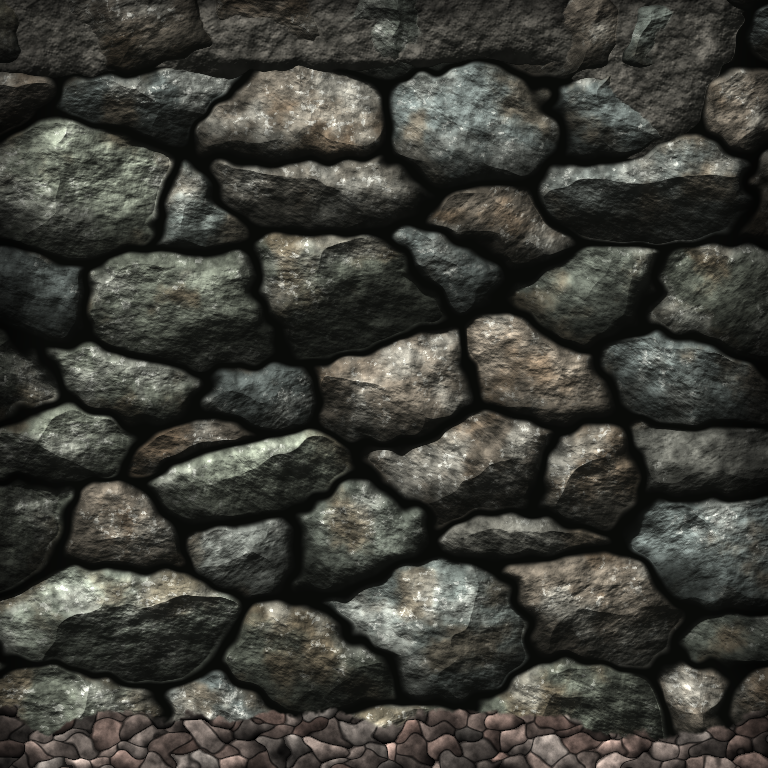
A WebGL 1 fragment shader for this texture:

```glsl
precision highp float;
// Dry-stone wall of rough dark grey stones, with mortar at the top and gravel at the foot.
uniform vec2 u_resolution;

const vec2 STONE_GRID = vec2(5.0, 8.8);

float hash(vec2 p) {
  vec3 q = fract(p.xyx * 0.1031);
  q += dot(q, q.yzx + 33.33);
  return fract((q.x + q.y) * q.z);
}

float noise(vec2 p) {
  vec2 i = floor(p), f = fract(p);
  f = f * f * (3.0 - 2.0 * f);
  return mix(mix(hash(i), hash(i + vec2(1.0, 0.0)), f.x),
             mix(hash(i + vec2(0.0, 1.0)), hash(i + 1.0), f.x), f.y);
}

float fbm(vec2 p) {
  float sum = 0.0, amp = 0.5;
  for (int i = 0; i < 5; i++) {
    sum += amp * noise(p);
    p = mat2(1.6, 1.2, -1.2, 1.6) * p + 7.3;
    amp *= 0.53;
  }
  return sum;
}

// Jittered brick layout: xy is the site, z its weight (heavier cells grow larger).
vec3 site(vec2 cell) {
  vec2 jitter = vec2(hash(cell + 3.1), hash(cell + 17.7)) - 0.5;
  return vec3(cell + 0.5 + vec2(0.72, 0.62) * jitter + vec2(0.5 * mod(cell.y, 2.0), 0.0),
              0.42 * hash(cell + 41.3));
}

// Weighted Voronoi: returns the rounded distance to the cell border.
float cells(vec2 p, out vec2 id, out vec2 local) {
  vec2 base = floor(p);
  vec3 home = vec3(0.0);
  float nearest = 1e3;
  for (int y = -2; y <= 2; y++)
    for (int x = -2; x <= 2; x++) {
      vec2 cell = base + vec2(x, y);
      vec3 s = site(cell);
      float d = dot(p - s.xy, p - s.xy) - s.z;
      if (d < nearest) { nearest = d; home = s; id = cell; }
    }
  local = p - home.xy;
  float border = 1.0;
  for (int y = -2; y <= 2; y++)
    for (int x = -2; x <= 2; x++) {
      vec3 s = site(base + vec2(x, y));
      float apart = distance(s.xy, home.xy);
      if (apart > 0.001) {
        float d = (dot(p - s.xy, p - s.xy) - s.z - nearest) / (2.0 * apart);
        float blend = max(0.1 - abs(d - border), 0.0);
        border = min(border, d) - blend * blend / 0.4;
      }
    }
  return border;
}

// Height of the wall; also gives the stone, its border distance and mortar cover.
float relief(vec2 p, out vec2 id, out vec2 local, out float border, out float mortar) {
  vec2 warp = vec2(noise(p * 11.0), noise(p * 11.0 + 31.0)) - 0.5;
  warp += 0.35 * (vec2(noise(p * 42.0), noise(p * 42.0 + 9.0)) - 0.5);
  border = cells(p * STONE_GRID + 0.3 * warp, id, local);

  // Rounded block chipped by random planes
  float face = 0.03 * (1.0 - exp(-10.0 * max(border, 0.0)));
  for (int i = 0; i < 3; i++) {
    vec2 key = id + 7.1 * float(i);
    float turn = 6.283 * hash(key);
    float slope = 0.15 + 0.4 * hash(key + 5.0);
    face = min(face, 0.022 + 0.012 * hash(key + 9.0)
               + slope * dot(local / STONE_GRID, vec2(cos(turn), sin(turn))));
  }

  // Rough grain along a tilted bed, with fine pitting
  float tilt = 1.4 * (hash(id + 60.0) - 0.5);
  vec2 bed = mat2(cos(tilt), -sin(tilt), sin(tilt), cos(tilt)) * p;
  face += 0.016 * (fbm(bed * vec2(15.0, 26.0) + id * 7.0) - 0.5);
  face += 0.0028 * (fbm(bed * vec2(95.0, 120.0)) - 0.5);
  face *= smoothstep(0.0, 0.07, border);

  float fill = smoothstep(0.74, 0.94, p.y + 0.3 * (noise(p * 6.0) - 0.5));
  float bedding = 0.002 + 0.02 * fbm(p * 26.0) - 0.09 * (1.0 - fill);
  mortar = smoothstep(-0.002, 0.002, bedding - face);
  return max(face, bedding);
}

vec3 stoneColour(vec2 p, vec2 id) {
  float kind = hash(id + 80.0);
  vec3 c = mix(vec3(0.35, 0.365, 0.325), vec3(0.34, 0.365, 0.355), smoothstep(0.3, 0.5, kind));
  c = mix(c, vec3(0.385, 0.355, 0.315), smoothstep(0.66, 0.82, kind));
  c *= 0.7 + 0.6 * hash(id + 90.0);
  float stain = fbm(p * 13.0 + id * 3.0);
  c = mix(c, vec3(0.35, 0.28, 0.21), 0.5 * smoothstep(0.54, 0.72, stain));
  float bloom = fbm(p * 19.0 + id * 5.0 + 20.0);
  c = mix(c, vec3(0.54, 0.54, 0.51), 0.55 * smoothstep(0.5, 0.72, bloom));
  float speck = smoothstep(0.6, 0.75, fbm(p * 150.0)) * smoothstep(0.35, 0.6, bloom);
  c = mix(c, vec3(0.72, 0.72, 0.69), 0.6 * speck);
  return c * (0.4 + 1.2 * fbm(p * 85.0));
}

vec3 gravel(vec2 p) {
  vec2 id, local;
  vec2 warp = vec2(noise(p * 50.0), noise(p * 50.0 + 13.0));
  float border = cells(p * vec2(30.0, 44.0) + 0.9 * warp, id, local);
  vec3 c = mix(vec3(0.41, 0.34, 0.31), vec3(0.38, 0.36, 0.34), hash(id + 2.0));
  c *= (0.5 + 0.75 * hash(id + 6.0)) * (0.45 + 1.1 * fbm(p * 110.0));
  float turn = 6.283 * hash(id + 8.0);
  float lit = 1.0 + dot(local, vec2(-0.4, 0.8) + 0.5 * vec2(cos(turn), sin(turn)));
  return c * lit * (0.4 + 0.6 * smoothstep(0.0, 0.1, border));
}

void main() {
  vec2 p = gl_FragCoord.xy / u_resolution;
  vec2 id, local, skipA, skipB;
  float border, mortar, skipC, skipD;
  float h = relief(p, id, local, border, mortar);
  float reach = 0.0012;
  float hx = relief(p + vec2(reach, 0.0), skipA, skipB, skipC, skipD);
  float hy = relief(p + vec2(0.0, reach), skipA, skipB, skipC, skipD);

  // Light from above, slightly left
  vec3 normal = normalize(vec3(h - hx, h - hy, reach));
  float light = max(dot(normal, normalize(vec3(-0.3, 0.72, 0.65))), 0.0);
  float shade = 0.14 + 1.25 * pow(light, 1.3);

  // Narrow dark gaps, with each stone shadowed towards its underside
  float depth = smoothstep(0.015, 0.065, border) * (0.55 + 0.45 * smoothstep(0.0, 0.2, border));
  depth *= mix(0.4, 1.18, smoothstep(-0.5, 0.25, local.y + 0.3 * (noise(p * 16.0) - 0.5)));
  vec3 colour = stoneColour(p, id) * shade * depth;
  vec3 mortarColour = vec3(0.37, 0.355, 0.33) * (0.3 + 1.2 * fbm(p * 70.0));
  colour = mix(colour, mortarColour * shade * 0.85, mortar) + vec3(0.035, 0.038, 0.032);

  // Gravel foot and shaded rim
  float foot = 0.06 + 0.07 * (fbm(p * 18.0) - 0.5);
  if (p.y < foot + 0.01)
    colour = mix(gravel(p), colour, smoothstep(foot - 0.004, foot + 0.004, p.y));
  float rim = min(min(p.x, 1.0 - p.x), 1.8 * (1.0 - p.y)) + 0.06 * (noise(p * 12.0) - 0.5);
  colour *= mix(0.5, 1.0, smoothstep(0.0, 0.08, rim));
  gl_FragColor = vec4(colour, 1.0);
}
```
